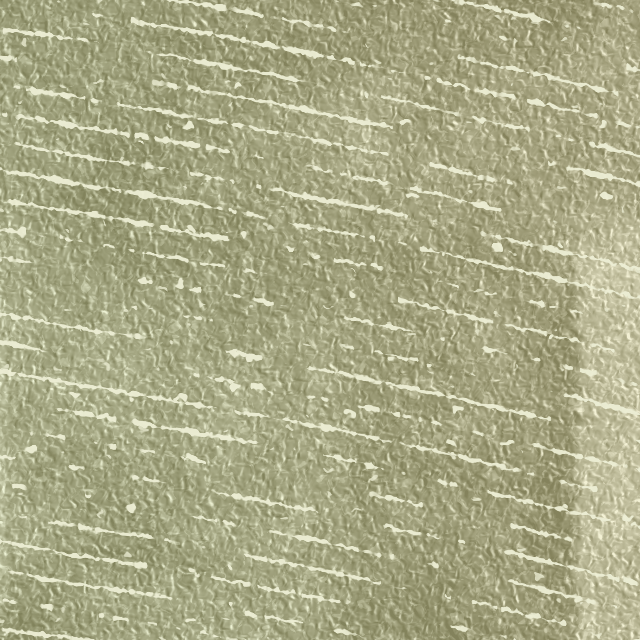
Give the GLSL for this texture, as a WebGL 1 fragment shader.

```glsl
precision highp float;
// Worn olive paper crossed by about 22 slanted, slightly bowed rows of broken pale dashes.
// Rows come from a bent repeating coordinate; noise breaks and frays each row,
// embosses the curly grain, scatters chips and fades the right-hand margin.

uniform vec2 u_resolution;

const float ROWS = 22.4;
const vec3 OLIVE_DARK = vec3(0.495, 0.493, 0.345);
const vec3 CREAM = vec3(0.94, 0.945, 0.845);
const vec3 GREEN_TINT = vec3(0.99, 1.004, 0.985);
const vec3 TAN_TINT = vec3(1.015, 0.998, 0.985);

float hash(vec2 p) {
  vec3 q = fract(vec3(p.xyx) * 0.1031);
  q += dot(q, q.yzx + 33.33);
  return fract((q.x + q.y) * q.z);
}

float noise(vec2 p) {
  vec2 i = floor(p);
  vec2 f = fract(p);
  f = f * f * (3.0 - 2.0 * f);
  float low = mix(hash(i), hash(i + vec2(1.0, 0.0)), f.x);
  float high = mix(hash(i + vec2(0.0, 1.0)), hash(i + vec2(1.0, 1.0)), f.x);
  return mix(low, high, f.y);
}

float fbm(vec2 p) {
  float sum = 0.0;
  float gain = 0.5;
  for (int i = 0; i < 4; i++) {
    sum += gain * noise(p);
    p = p * 2.03 + 17.1;
    gain *= 0.5;
  }
  return sum / 0.9375;
}

// Height of the curly paper fibres
float fibreHeight(vec2 p) {
  vec2 warp = vec2(noise(p * 100.0), noise(p * 100.0 + 41.0)) - 0.5;
  vec2 q = p + warp * 0.010;
  return 0.65 * noise(q * vec2(165.0, 122.0)) + 0.35 * noise(q * 250.0 + 9.0);
}

// Side-lit relief, roughly -0.5 to 0.5
float emboss(vec2 p, vec2 light) {
  return fibreHeight(p + light) - fibreHeight(p - light);
}

// Broken pale rows; the slope steepens toward the right
float dashes(vec2 p, float soft) {
  float drop = 0.15 * p.x + 0.05 * p.x * p.x;
  float v = (1.0 - p.y - drop) * ROWS;
  v += 0.10 * (noise(p * 120.0) - 0.5) + 0.12 * (noise(p * 8.0) - 0.5);
  float row = floor(v + 0.5);
  float dist = abs(v - row) / ROWS;
  float along = p.x + 7.0 * hash(vec2(row + 50.0, 3.0));

  // Long dashes, short gaps and crumbs in the weak stretches
  float presence = 0.48 * noise(vec2(along * 9.0, row + 80.0));
  presence += 0.28 * noise(vec2(along * 36.0, row + 140.0));
  presence += 0.24 * noise(vec2(along * 100.0, row + 180.0));
  presence += 0.12 * (hash(vec2(row + 20.0, 8.0)) - 0.5);
  float ink = smoothstep(0.44, 0.52, presence);
  float swell = smoothstep(0.55, 0.95, noise(vec2(along * 40.0, row + 210.0)));

  // Grain bites into the edges and now and then through the stroke
  float fray = 0.6 * noise(p * 150.0 + 23.0) + 0.4 * noise(p * 260.0 + 5.0);
  float halfWidth = ink * (-0.0010 + 0.0064 * fray + 0.0022 * swell);
  float stroke = 1.0 - smoothstep(halfWidth - soft, halfWidth + soft, dist);
  return ink * stroke;
}

// Irregular chips, one possible per grid cell
float chips(vec2 p, float cells, float chance, float size, float soft) {
  vec2 q = p + 0.012 * (vec2(noise(p * 110.0), noise(p * 110.0 + 31.0)) - 0.5);
  vec2 cell = floor(q * cells);
  vec2 seed = cell + 300.0;
  vec2 center = 0.25 + 0.5 * vec2(hash(seed), hash(seed + 57.0));
  vec2 offset = (fract(q * cells) - center) / cells;
  offset.y += 0.2 * offset.x;
  float radius = size * mix(0.6, 1.2, hash(seed + 91.0));
  float dist = length(offset * vec2(0.7, 1.1)) - radius;
  return step(hash(seed + 133.0), chance) * (1.0 - smoothstep(-soft, soft, dist));
}

// Faded strip down the right side plus a thin pale left edge
float margins(vec2 p) {
  float ragged = 0.022 * (noise(p * vec2(40.0, 55.0)) - 0.5);
  float right = smoothstep(0.892, 0.915, p.x + ragged);
  right *= 1.0 - smoothstep(0.56, 0.72, p.y);
  float left = 1.0 - smoothstep(0.0, 0.018, p.x + ragged * 0.5);
  return right + 0.6 * left * (1.0 - smoothstep(0.4, 0.6, p.y));
}

void main() {
  vec2 p = gl_FragCoord.xy / u_resolution;
  float soft = max(0.0012, 0.75 / u_resolution.y);

  // Paper tone: broad wear, margins and relief
  float relief = emboss(p, vec2(0.0020, 0.0012));
  float crumbs = smoothstep(0.58, 0.80, fibreHeight(p + 3.7));
  float panel = smoothstep(0.45, 0.75, p.x) * (1.0 - smoothstep(0.45, 0.7, p.y));
  float edge = margins(p);
  float tone = 0.275 + 0.32 * (fbm(p * 5.0) - 0.5);
  tone += 0.22 * (fbm(p * 30.0 + 60.0) - 0.5) - 0.08 * panel * (1.0 - edge);
  tone += 0.25 * edge + 0.22 * crumbs;
  tone += 0.50 * relief + 0.50 * max(relief - 0.10, 0.0);

  // Exposed pale marks
  float marks = max(dashes(p, soft), chips(p, 12.0, 0.24, 0.0058, soft));
  marks = max(marks, 0.8 * chips(p + 0.37, 31.0, 0.12, 0.0030, soft));
  tone = mix(tone, 0.98, 0.95 * marks);

  vec3 color = mix(OLIVE_DARK, CREAM, clamp(tone, 0.04, 1.0));
  float warmth = smoothstep(0.1, 1.0, p.x + 0.25 * (p.y - 0.5));
  color *= mix(mix(GREEN_TINT, TAN_TINT, warmth), vec3(1.0), marks);
  gl_FragColor = vec4(color, 1.0);
}
```
